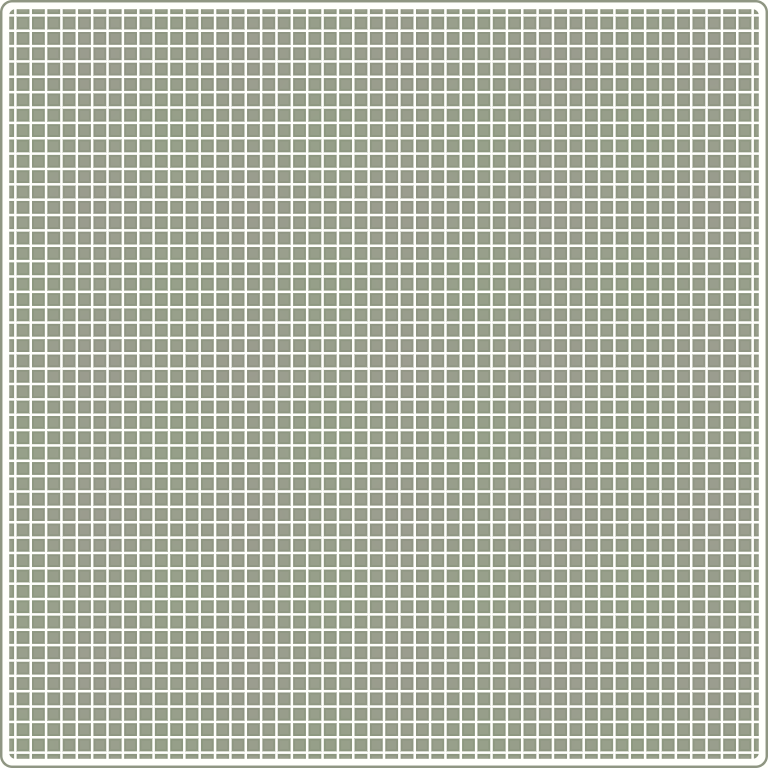
A Shadertoy shader for this pattern:

```glsl
// Sage square tiles on a 50 by 50 grid with white joints, inside a white margin
// and a thin rounded frame. Tiles and frame are distance functions; a slow cosine
// tint and a small hash vary the tile colour.

float hash21(vec2 p) {
    vec3 q = fract(p.xyx * vec3(0.1031, 0.1030, 0.0973));
    q += dot(q, q.yzx + 33.33);
    return fract((q.x + q.y) * q.z);
}

float roundedBox(vec2 p, float halfSize, float radius) {
    vec2 q = abs(p) - halfSize + radius;
    return length(max(q, 0.0)) + min(max(q.x, q.y), 0.0) - radius;
}

// Coverage of the inside of a shape, smoothed over one pixel
float fill(float dist, float pixel) {
    return clamp(0.5 - dist / pixel, 0.0, 1.0);
}

void mainImage(out vec4 fragColor, in vec2 fragCoord) {
    vec2 uv = fragCoord / iResolution.xy;
    float pixel = 1.0 / min(iResolution.x, iResolution.y);
    const float pitch = 1.0 / 50.0;
    const vec3 white = vec3(1.0, 1.0, 0.99);
    const vec3 sage = vec3(0.60, 0.62, 0.55);
    const vec3 darkSage = vec3(0.56, 0.59, 0.51);

    // Square tile, with joints centred on the cell borders
    vec2 cell = floor(uv / pitch);
    vec2 local = abs(uv - (cell + 0.5) * pitch);
    float tile = max(local.x, local.y) - 0.5 * pitch + 0.00165;

    // Darker rim, slow drift between warm grey and green, slight tile variation
    vec3 tileColor = mix(sage, darkSage, smoothstep(-0.0035, -0.0015, tile));
    vec2 wave = cos(31.416 * (uv - 0.125));
    tileColor += 0.5 * (wave.x + wave.y) * vec3(0.008, -0.006, 0.010);
    tileColor += 0.008 * (hash21(cell) - 0.5);

    // Tiles clipped by the white margin
    float field = roundedBox(uv - 0.5, 0.488, 0.008);
    vec3 color = mix(white, tileColor, fill(tile, pixel) * fill(field, pixel));

    // Thin frame along the canvas edge, white beyond its corners
    float edge = roundedBox(uv - 0.5, 0.5, 0.016);
    float frame = fill(abs(edge + 0.0016) - 0.0016, pixel);
    color = mix(color, darkSage, frame);

    fragColor = vec4(color, 1.0);
}
```
